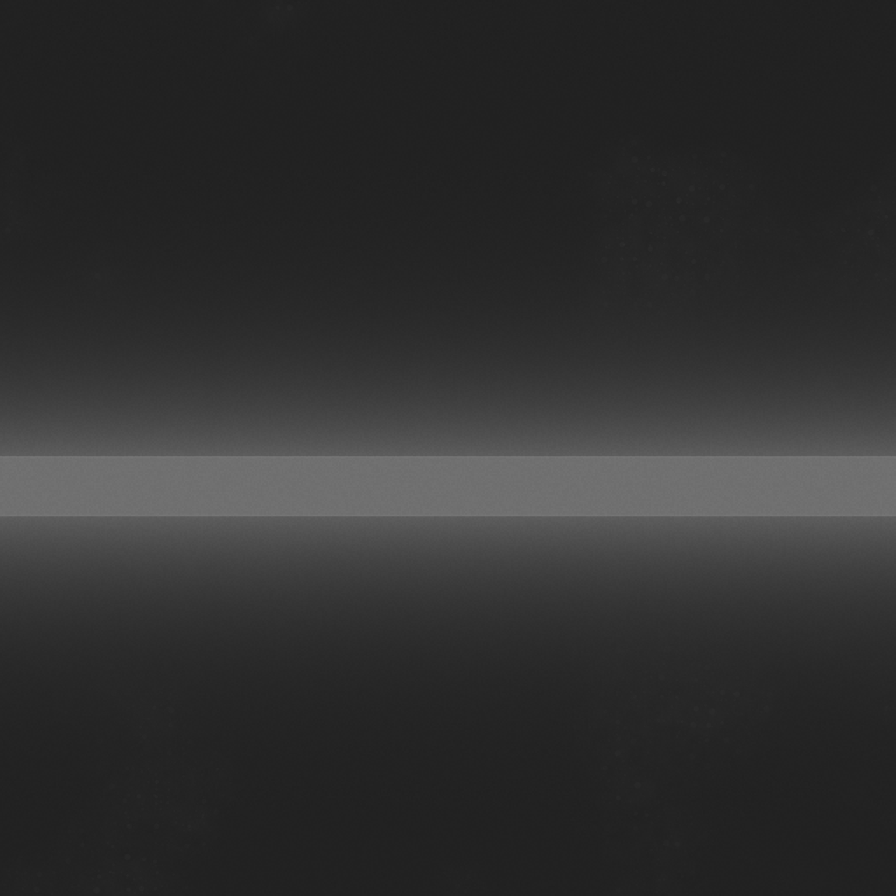
Give the GLSL for this background, as a Shadertoy shader.

```glsl
// Dark grainy wall crossed by a flat grey band with a soft glow above and below.
#define BASE_GREY 0.130
#define BAND_GREY 0.438
#define BAND_BOTTOM 0.4237
#define BAND_TOP 0.4908
#define GLOW_GAIN 0.235
#define GLOW_REACH 0.095
#define GLOW_LIMIT 0.30
#define GRAIN_CELLS 512.0
#define GRAIN_GAIN 0.016
#define STREAK_GAIN 0.035
#define DUST_GAIN 0.045

float hash(vec2 p) {
    vec3 q = fract(vec3(p.xyx) * 0.1031);
    q += dot(q, q.yzx + 33.33);
    return fract((q.x + q.y) * q.z);
}

float noise(vec2 p) {
    vec2 cell = floor(p), f = fract(p);
    f = f * f * (3.0 - 2.0 * f);
    return mix(mix(hash(cell), hash(cell + vec2(1, 0)), f.x),
               mix(hash(cell + vec2(0, 1)), hash(cell + vec2(1, 1)), f.x), f.y);
}

float fbm(vec2 p) {
    float sum = 0.0, gain = 0.5;
    for (int i = 0; i < 5; i++) {
        sum += gain * noise(p);
        p = p * 2.03 + 17.1;
        gain *= 0.5;
    }
    return sum;
}

// Small round flecks, one at most per cell
float flecks(vec2 p) {
    vec2 cell = floor(p);
    vec2 centre = 0.3 + 0.4 * vec2(hash(cell + 3.7), hash(cell + 8.1));
    float radius = mix(0.08, 0.28, hash(cell + 5.3));
    float dist = length(fract(p) - centre);
    return step(0.65, hash(cell)) * (1.0 - smoothstep(radius * 0.6, radius, dist));
}

void mainImage(out vec4 fragColor, in vec2 fragCoord) {
    vec2 uv = fragCoord / iResolution.xy;
    float pixel = 1.0 / iResolution.y;

    // Signed distance to the band and the glow that fades away from it
    float dist = abs(uv.y - 0.5 * (BAND_TOP + BAND_BOTTOM)) - 0.5 * (BAND_TOP - BAND_BOTTOM);
    float away = max(dist, 0.0);
    float glow = exp(-away / GLOW_REACH - pow(away / GLOW_LIMIT, 2.0));

    // Faint upright streaks within the glow
    float streak = noise(vec2(uv.x * 38.0, uv.y * 2.0)) - 0.5;
    glow *= 1.0 + STREAK_GAIN * streak * smoothstep(0.0, 0.08, away);
    float grey = BASE_GREY + GLOW_GAIN * glow;

    // Worn dusty patches, clear of the band
    float patches = smoothstep(0.50, 0.72, fbm(uv * 5.0 + 4.3));
    float dust = 0.35 * fbm(uv * 65.0) + 0.35 * flecks(uv * 60.0) + 0.25 * flecks(uv * 130.0 + 9.0);
    grey += DUST_GAIN * patches * dust * smoothstep(0.08, 0.25, away);

    // Band with a thin lighter rim
    float band = 1.0 - smoothstep(-0.5 * pixel, 0.5 * pixel, dist);
    float rim = 1.0 - smoothstep(0.0, 0.002, abs(dist + 0.001));
    grey = mix(grey, BAND_GREY + 0.015 * rim, band);

    // Fine grain, stronger where the wall is lit
    float grain = hash(floor(uv * GRAIN_CELLS)) - 0.5;
    grey += grain * GRAIN_GAIN * mix(0.4, 1.0, glow);

    fragColor = vec4(vec3(grey), 1.0);
}
```
